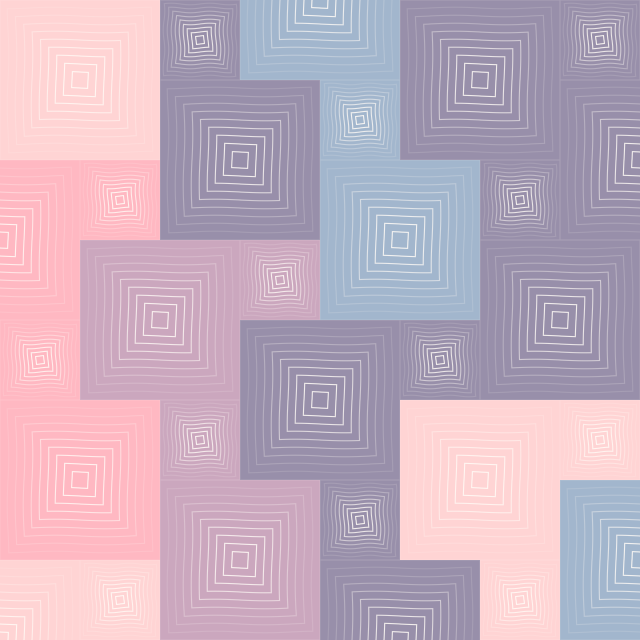
This pattern is drawn by a WebGL 1 fragment shader. Its source:

```glsl
precision highp float;

uniform vec2 u_resolution;

const float CELLS = 8.0;          // cells across the canvas
const float RINGS = 10.0;         // ring spacings from tile centre to edge
const float LINE_WIDTH = 0.013;   // in cells
const float INNER_ALPHA = 0.95;
const float OUTER_ALPHA = 0.13;
const float BORDER_ALPHA = 0.16;
const float WOBBLE = 0.010;       // in cells
const float LARGE_WAVE = 5.0;
const float SMALL_WAVE = -13.0;   // negative leans the other way

const vec3 PURPLE = vec3(0.596, 0.561, 0.665);
const vec3 BLUSH  = vec3(1.000, 0.830, 0.830);
const vec3 MAUVE  = vec3(0.797, 0.655, 0.746);
const vec3 BLUE   = vec3(0.637, 0.714, 0.803);
const vec3 PINK   = vec3(1.000, 0.720, 0.760);
const vec3 LINE   = vec3(1.000, 0.985, 0.965);

// Colour regions, tested at the centre of a tile
vec3 tileColor(vec2 c) {
  if (c.x < 1.75) return c.y > 2.0 && c.y < 7.0 ? PINK : BLUSH;
  if (c.x < 3.75 && c.y > 3.0) return MAUVE;
  if (c.x > 5.75 && c.y > 5.0) return c.x > 7.75 ? BLUE : BLUSH;
  if (c.y < 3.25 && abs(c.x - 4.0 - c.y / 3.0) < 0.5) return BLUE;
  return PURPLE;
}

float stroke(float dist, float pixel) {
  return clamp((0.5 * (LINE_WIDTH + pixel) - dist) / pixel, 0.0, 1.0)
       * min(1.0, LINE_WIDTH / pixel + 0.15);
}

float squareDist(vec2 p) {
  return max(abs(p.x), abs(p.y));
}

vec3 pattern(vec2 p, float pixel) {
  // Pythagorean tiling: each large 2x2 tile pairs with one small tile
  vec2 cell = floor(p);
  float kind = floor(mod(cell.x + 3.0 * cell.y + 0.5, 5.0));
  bool isSmall = kind == 2.0;
  float halfSize = isSmall ? 0.5 : 1.0;
  vec2 corner = cell;
  if (kind == 1.0 || kind == 4.0) corner.x -= 1.0;
  if (kind >= 3.0) corner.y -= 1.0;
  vec2 center = corner + halfSize;
  vec2 q = p - center;

  // Nested squares with a gentle wobble, fading outwards
  float wave = isSmall ? SMALL_WAVE : LARGE_WAVE;
  vec2 bent = q - WOBBLE * vec2(-sin(wave * q.y), sin(wave * q.x));
  float d = squareDist(bent) / halfSize;
  float ring = clamp(floor(d * RINGS + 0.5), 1.0, RINGS - 1.0) / RINGS;
  float fade = mix(INNER_ALPHA, OUTER_ALPHA, smoothstep(0.1, 0.95, ring));
  float lines = fade * stroke(abs(d - ring) * halfSize, pixel);

  // Thin tile border
  float border = BORDER_ALPHA * stroke(halfSize - squareDist(q), pixel);
  return mix(tileColor(center), LINE, max(lines, border));
}

void main() {
  float pixel = CELLS / u_resolution.y;
  vec3 color = vec3(0.0);
  // 2x2 supersampling
  for (int j = 0; j < 2; j++) {
    for (int i = 0; i < 2; i++) {
      vec2 p = (gl_FragCoord.xy + 0.5 * vec2(float(i), float(j)) - 0.25) * pixel;
      color += 0.25 * pattern(vec2(p.x, CELLS - p.y), 0.6 * pixel);
    }
  }
  gl_FragColor = vec4(color, 1.0);
}
```
